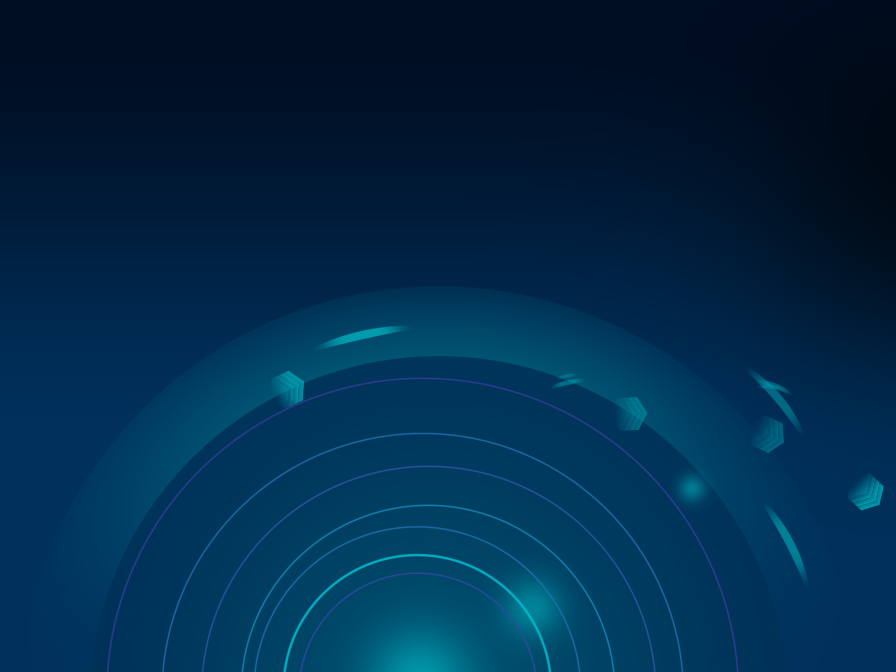
Give the GLSL for this background, as a Shadertoy shader.

```glsl
// Dark blue backdrop with a haloed dome, thin orbit rings, soft glows, streaks and hexagons.

const vec3 NIGHT = vec3(0.0, 0.055, 0.137);
const vec3 OCEAN = vec3(0.0, 0.190, 0.360);
const vec3 HALO = vec3(0.0, 0.355, 0.470);
const vec3 DOME_EDGE = vec3(0.0, 0.195, 0.345);
const vec3 DOME_CORE = vec3(0.0, 0.300, 0.425);
const vec3 VIOLET = vec3(0.21, 0.24, 0.60);
const vec3 CYAN = vec3(0.0, 0.75, 0.82);
const vec3 TEAL = vec3(0.0, 0.65, 0.71);

const vec2 DOME_CENTER = vec2(0.653, -0.050);
const float DOME_RADIUS = 0.520;
const float HALO_RADIUS = 0.624;
const float HEX_RADIUS = 0.0245;
const float CHEVRON_STEP = 0.0075;

// Rings: center, radius, hue from violet to cyan
const int RING_COUNT = 7;
const vec4 RINGS[RING_COUNT] = vec4[](
    vec4(0.629, -0.033, 0.470, 0.0), vec4(0.629, -0.033, 0.388, 0.4),
    vec4(0.638, -0.032, 0.338, 0.2), vec4(0.637, -0.030, 0.278, 0.6),
    vec4(0.621, -0.027, 0.243, 0.4), vec4(0.621, -0.025, 0.199, 1.0),
    vec4(0.622, -0.030, 0.177, 0.1));

// Streaks: start and end points, then bend, half width, opacity
const int STREAK_COUNT = 7;
const vec4 STREAK_ENDS[STREAK_COUNT] = vec4[](
    vec4(0.462, 0.478, 0.618, 0.513), vec4(1.104, 0.457, 1.198, 0.346),
    vec4(1.132, 0.257, 1.203, 0.122), vec4(0.816, 0.422, 0.874, 0.435),
    vec4(0.825, 0.435, 0.861, 0.442), vec4(1.123, 0.434, 1.182, 0.410),
    vec4(1.123, 0.424, 1.169, 0.419));
const vec3 STREAK_STYLE[STREAK_COUNT] = vec3[](
    vec3(0.006, 0.0062, 0.90), vec3(0.009, 0.0062, 0.50),
    vec3(0.008, 0.0062, 0.65), vec3(0.002, 0.0035, 0.50),
    vec3(0.002, 0.0025, 0.35), vec3(0.004, 0.0035, 0.45),
    vec3(0.003, 0.0030, 0.35));

// Hexagons: center, facing angle, opacity
const int HEX_COUNT = 4;
const vec4 HEXES[HEX_COUNT] = vec4[](
    vec4(0.427, 0.420, 0.45, 0.90), vec4(0.935, 0.384, 0.05, 0.55),
    vec4(1.141, 0.354, -0.45, 0.50), vec4(1.288, 0.268, -0.75, 0.95));

// Glows: center, size, opacity
const int GLOW_COUNT = 3;
const vec4 GLOWS[GLOW_COUNT] = vec4[](
    vec4(0.793, 0.095, 0.043, 0.65), vec4(1.030, 0.273, 0.019, 0.62),
    vec4(0.625, -0.015, 0.075, 0.85));

float fillMask(float dist, float pixel) {
    return smoothstep(pixel, -pixel, dist);
}

float streakMask(vec2 p, vec4 ends, vec3 style, float pixel) {
    vec2 along = ends.zw - ends.xy, rel = p - ends.xy;
    float len = length(along);
    float t = clamp(dot(rel, along) / (len * len), 0.0, 1.0);
    float arch = 4.0 * t * (1.0 - t);
    float offset = dot(rel, vec2(-along.y, along.x)) / len - style.x * arch;
    float fade = smoothstep(0.0, 0.35, t) * smoothstep(1.0, 0.65, t);
    return fillMask(abs(offset) - style.y * (0.35 + 0.65 * arch), pixel) * fade * style.z;
}

// Hexagon fading in toward its facing corner, cut by chevron bands
float hexMask(vec2 p, vec4 hex, float pixel) {
    float c = cos(hex.z), s = sin(hex.z);
    vec2 q = mat2(c, -s, s, c) * (p - hex.xy);
    float slant = 0.866 * q.x + 0.5 * abs(q.y);
    float dist = max(abs(q.y), 0.866 * abs(q.x) + 0.5 * abs(q.y)) - HEX_RADIUS;
    float band = fract((HEX_RADIUS - slant) / CHEVRON_STEP);
    float shade = mix(1.0, 1.0 - 0.4 * band, smoothstep(-0.004, 0.004, slant));
    float fade = smoothstep(-HEX_RADIUS, 0.6 * HEX_RADIUS, q.x);
    return fillMask(dist, pixel) * shade * fade * hex.w;
}

void mainImage(out vec4 fragColor, in vec2 fragCoord) {
    float pixel = 0.8 / iResolution.y;
    vec2 p = fragCoord / iResolution.y;
    p.x += 0.5 * (4.0 / 3.0 - iResolution.x / iResolution.y);

    // Night gradient with a shadow at the right
    vec3 color = mix(NIGHT, OCEAN, smoothstep(0.95, 0.33, p.y));
    vec2 shadow = (p - vec2(1.38, 0.70)) / vec2(0.27, 0.26);
    color *= 1.0 - 0.6 * exp(-dot(shadow, shadow));

    // Halo and dome
    float dist = length(p - DOME_CENTER);
    float inward = clamp((HALO_RADIUS - dist) / (HALO_RADIUS - DOME_RADIUS), 0.0, 1.0);
    float lift = 0.08 + 0.92 * smoothstep(0.0, 0.45, p.y);
    lift *= 1.0 - 0.45 * smoothstep(0.85, 1.25, p.x);
    color = mix(color, HALO, fillMask(dist - HALO_RADIUS, pixel) * lift * (0.2 + 0.65 * inward));
    vec3 dome = mix(DOME_CORE, DOME_EDGE, smoothstep(0.05, 0.54, dist));
    color = mix(color, dome, 0.95 * fillMask(dist - DOME_RADIUS, pixel));

    // Soft glows
    for (int i = 0; i < GLOW_COUNT; i++) {
        vec2 rel = (p - GLOWS[i].xy) / GLOWS[i].z;
        color = mix(color, TEAL, GLOWS[i].w * exp(-dot(rel, rel)));
    }

    // Orbit rings
    for (int i = 0; i < RING_COUNT; i++) {
        vec4 ring = RINGS[i];
        float edge = abs(length(p - ring.xy) - ring.z);
        float halfWidth = mix(0.0011, 0.0018, smoothstep(0.6, 1.0, ring.w));
        color = mix(color, mix(VIOLET, CYAN, ring.w), 0.85 * fillMask(edge - halfWidth, pixel));
    }

    // Streaks and hexagons
    for (int i = 0; i < STREAK_COUNT; i++)
        color = mix(color, TEAL, streakMask(p, STREAK_ENDS[i], STREAK_STYLE[i], pixel));
    for (int i = 0; i < HEX_COUNT; i++)
        color = mix(color, TEAL, hexMask(p, HEXES[i], pixel));

    fragColor = vec4(color, 1.0);
}
```
